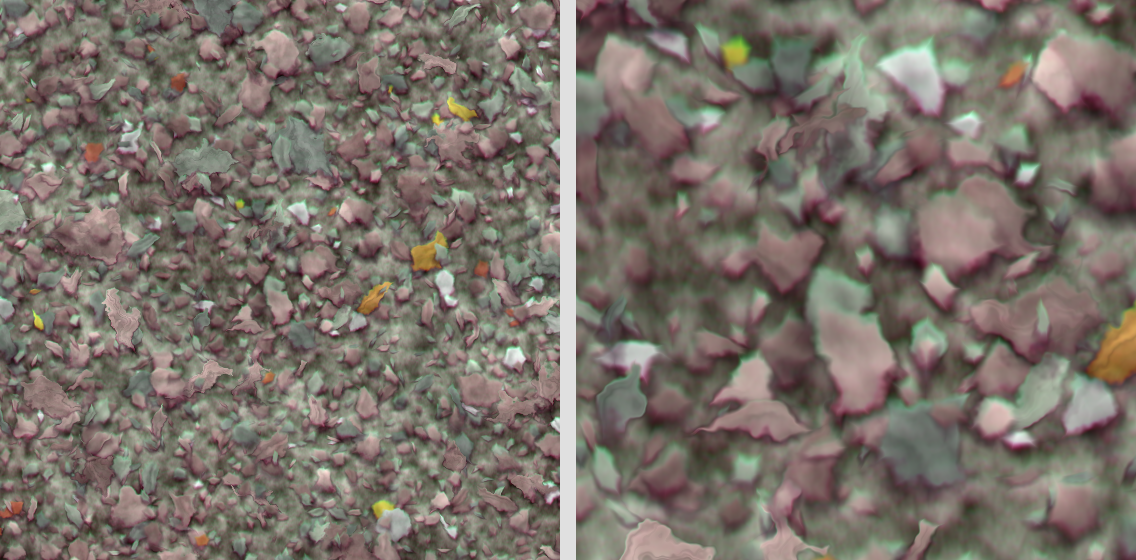
Left, the full canvas; right, a detail of the centre.
Give the GLSL for this texture, as a Shadertoy shader.

```glsl
// Forest floor: damp soil under stone chips, torn leaf litter and a few bright autumn leaves.

float hash(vec2 p) {
    return fract(sin(dot(p, vec2(127.1, 311.7))) * 43758.55);
}

float noise(vec2 p) {
    vec2 i = floor(p), f = fract(p);
    f = f * f * (3.0 - 2.0 * f);
    return mix(mix(hash(i), hash(i + vec2(1, 0)), f.x),
               mix(hash(i + vec2(0, 1)), hash(i + vec2(1, 1)), f.x), f.y);
}

float fbm(vec2 p) {
    float sum = 0.0, amp = 0.5;
    for (int k = 0; k < 4; k++) {
        sum += amp * noise(p);
        p = mat2(1.6, 1.2, -1.2, 1.6) * p + 3.7;
        amp *= 0.5;
    }
    return sum;
}

// Colour of one fragment: mostly faded pink-brown, some grey-green stone, few accents
vec3 litterColor(vec2 id, float leafy) {
    float kind = hash(id + 0.41), tone = hash(id + 0.57);
    vec3 faded = mix(vec3(0.47, 0.37, 0.36), vec3(0.70, 0.61, 0.59), tone);
    vec3 stone = mix(vec3(0.42, 0.45, 0.43), vec3(0.61, 0.65, 0.58), tone);
    vec3 accent = mix(vec3(0.62, 0.35, 0.27), vec3(0.76, 0.72, 0.28), smoothstep(0.3, 0.7, tone));
    vec3 c = mix(faded, stone, step(mix(0.62, 0.85, leafy), kind));
    c = mix(c, vec3(0.78, 0.79, 0.78), step(0.95, kind) * (1.0 - leafy));
    return mix(c, accent, step(kind, mix(0.006, 0.06, leafy)));
}

// One layer of angular fragments, n cells across the canvas
void scatter(inout vec3 col, vec2 uv, float n, float density, float seed, float leafy) {
    vec2 ragged = uv + (vec2(fbm(uv * 40.0 + seed), fbm(uv * 40.0 + seed + 19.0)) - 0.47) * 0.4 / n;
    for (int j = -1; j <= 1; j++)
    for (int i = -1; i <= 1; i++) {
        vec2 cell = floor(uv * n) + vec2(i, j);
        vec2 id = cell + seed * vec2(17.0, 31.0);
        if (hash(id) > density) continue;

        vec2 p = ragged - (cell + vec2(hash(id + 0.13), hash(id + 0.29))) / n;
        float size = mix(0.28, 0.62, hash(id + 0.77)) / n;
        float turn = 6.2832 * hash(id + 0.83);
        float slim = hash(id + 0.91);
        vec2 q = mat2(cos(turn), sin(turn), -sin(turn), cos(turn)) * p;
        q.y *= 1.0 + 2.2 * slim * slim;

        // Random convex outline, notched into lobes for leaves
        float d = length(q) - size * 1.25;
        for (int k = 0; k < 6; k++) {
            vec2 side = id + 0.07 + float(k) * 0.113;
            float a = 1.0472 * (float(k) + 0.7 * hash(side));
            d = max(d, dot(q, vec2(cos(a), sin(a))) - size * mix(0.5, 1.0, hash(side + 0.019)));
        }
        float lobed = leafy * step(0.6, hash(id + 0.63));
        d += lobed * size * 0.3 * abs(sin(2.5 * atan(q.y, q.x + 1e-5)));
        if (d > 0.03) continue;

        // Soft shadow falling below the fragment
        float up = p.y / (length(p) + 0.1 * size);
        float depth = min(0.010, size * 0.45);
        col *= 1.0 - vec3(0.30, 0.39, 0.33) * smoothstep(depth, -0.004, d + depth * 0.8 * up);

        // Surface: streaks, tilt, veins, lit upper rim and dim lower rim
        vec3 body = litterColor(id, leafy);
        body *= 0.86 + 0.28 * noise(q * vec2(35.0, 95.0) + id * 7.0);
        body *= 1.0 + 0.15 * clamp(p.y / size, -1.0, 1.0) + 0.1 * q.x / size;
        float vein = smoothstep(0.005, 0.0, abs(q.y))
                   + 0.4 * smoothstep(0.5, 1.0, sin((q.x - abs(q.y)) * 220.0));
        body *= 1.0 - 0.10 * leafy * vein;
        float rim = smoothstep(-depth, 0.0, d);
        body += vec3(0.01, 0.08, 0.04) * rim * max(up, 0.0);
        body -= vec3(0.06, 0.12, 0.07) * rim * max(-up, 0.0);

        // Green creeps up and red down at the edges
        vec3 cover = smoothstep(0.0037, -0.0037, d - vec3(-0.5, 1.0, 0.3) * 0.0018 * up);
        col = mix(col, body, cover);
    }
}

void mainImage(out vec4 fragColor, in vec2 fragCoord) {
    vec2 uv = fragCoord / iResolution.y;

    // Fine grain, with the colour channels slightly parted vertically
    vec2 g = uv * 58.0;
    vec3 grain = vec3(fbm(g), fbm(g - vec2(0.0, 0.14)), fbm(g - vec2(0.0, 0.06))) - 0.47;

    // Soil
    vec3 col = mix(vec3(0.41, 0.38, 0.34), vec3(0.50, 0.51, 0.45), smoothstep(0.3, 0.65, fbm(uv * 9.0 + 4.0)));
    col += 0.42 * grain;

    // Grit, chips, leaves, then loose pieces on top
    scatter(col, uv, 42.0, 0.55, 1.0, 0.0);
    scatter(col, uv, 23.0, 0.50, 2.0, 0.0);
    scatter(col, uv, 13.0, 0.48, 3.0, 0.4);
    scatter(col, uv, 7.0, 0.42, 4.0, 1.0);
    scatter(col, uv, 17.0, 0.27, 5.0, 0.1);
    scatter(col, uv, 34.0, 0.20, 6.0, 0.0);

    // Dirt over everything, gathered into lighter and darker patches
    col += 0.24 * grain;
    col *= 0.80 + 0.44 * fbm(uv * 13.0 + 8.0);
    fragColor = vec4(clamp(col, 0.0, 1.0), 1.0);
}
```
